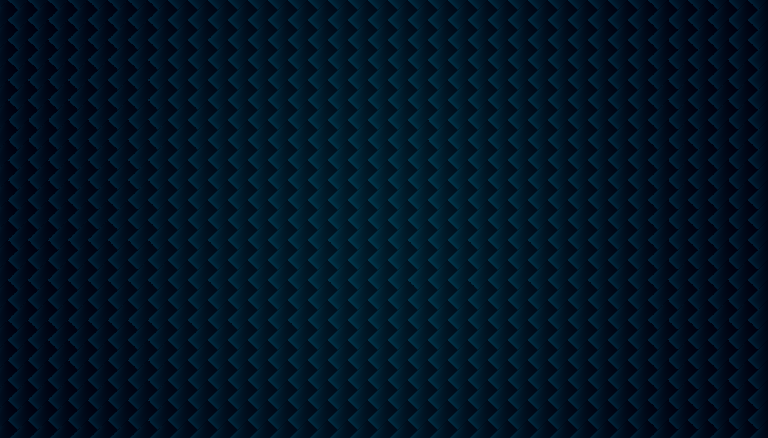
Reproduce this pattern procedurally as a Shadertoy shader.

```glsl
// Dark teal twill of overlapping diagonal bars whose lit rims form zigzag columns.

const vec2  REPEATS     = vec2(38.4, 21.9);   // zigzag periods across and down
const float PHASE_X     = 0.4;                // left tip of the first zigzag
const float RIM_FADE    = 0.20;               // falloff of the lit rims
const float LONG_RIM    = 0.46;               // rim along the length of a bar
const float END_RIM     = 0.36;               // rim on the raised end of a bar
const float BODY_LIGHT  = 0.52;               // sheen at the raised end
const float BODY_CURVE  = 1.25;               // how fast the sheen sinks into shadow
const vec3  CENTRE_DARK = vec3(0.0, 0.070, 0.122);
const vec3  CENTRE_LIT  = vec3(0.0, 0.255, 0.345);
const vec3  SIDE_DARK   = vec3(0.0, 0.004, 0.058);
const vec3  SIDE_LIT    = vec3(0.0, 0.160, 0.250);

// Light on the weave: x - y runs across a bar, x + y along it.
float weaveLight(vec2 p, float pixel) {
    vec2 diagonal = vec2(p.x - p.y, p.x + p.y);
    vec2 cell = floor(diagonal);
    vec2 local = diagonal - cell;
    float sunken = mod(cell.x + cell.y, 2.0); // second square of each bar

    // Position over the full 2:1 bar, from raised end to sunken end.
    float along = 0.5 * (local.y + sunken);
    float sheen = BODY_LIGHT * pow(1.0 - along, BODY_CURVE);
    sheen *= mix(1.1, 0.72, local.x);

    // The long rim dims with depth; only the raised end has a short rim.
    vec2 rim = exp(-local / RIM_FADE) * smoothstep(vec2(0.0), vec2(pixel), local);
    float longRim = rim.x * LONG_RIM * mix(1.0, 0.2, smoothstep(0.4, 1.0, along));
    float endRim = rim.y * END_RIM * (1.0 - sunken);
    return sheen + max(longRim, endRim);
}

void mainImage(out vec4 fragColor, in vec2 fragCoord) {
    vec2 uv = fragCoord / iResolution.xy;
    vec2 p = vec2(uv.x, uv.y - 1.0) * REPEATS - vec2(PHASE_X, 0.0);
    float pixel = REPEATS.y / iResolution.y;
    float light = weaveLight(p, pixel);

    // Broad glow in the middle, falling off mostly towards the sides.
    float falloff = smoothstep(0.0, 1.0, length((uv - 0.5) * vec2(2.0, 1.0)));
    vec3 dark = mix(CENTRE_DARK, SIDE_DARK, falloff);
    vec3 lit = mix(CENTRE_LIT, SIDE_LIT, falloff);
    fragColor = vec4(mix(dark, lit, clamp(light, 0.0, 1.0)), 1.0);
}
```
